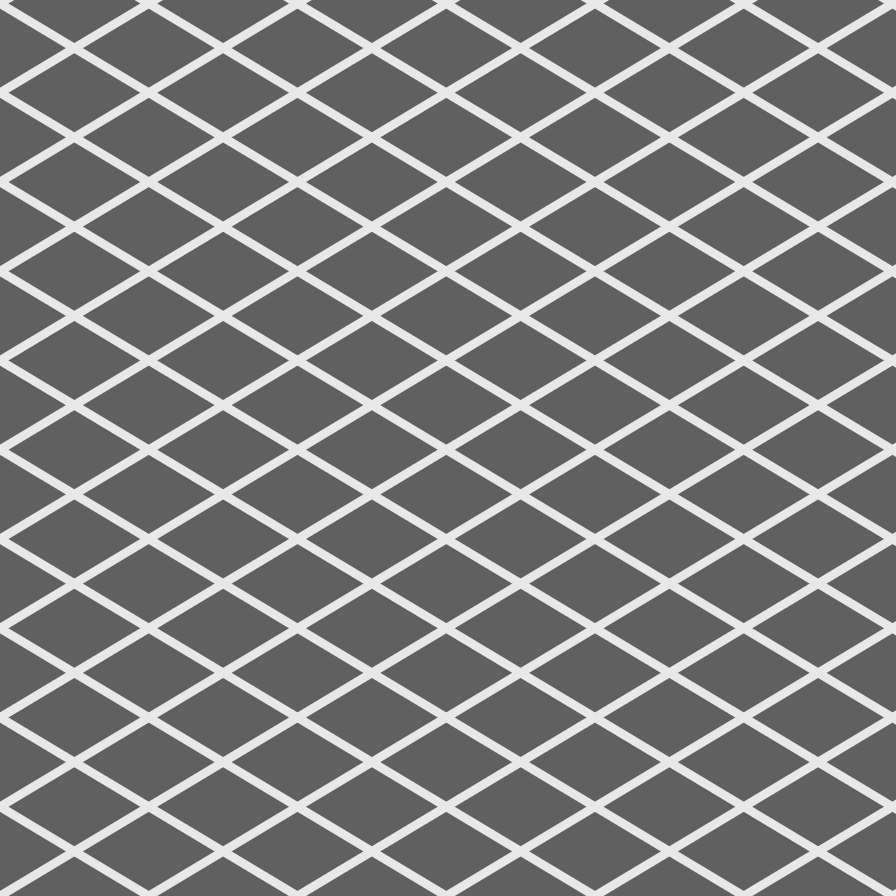
Reproduce this pattern procedurally as a Shadertoy shader.

```glsl
// Diamond lattice: two families of pale diagonal lines crossing on flat dark grey.

const vec2 CELL = vec2(85.0, 51.0) / 512.0;  // diamond width and height, in canvas units
const float LINE_WIDTH = 5.0 / 512.0;        // measured across the line
const vec3 GROUND_COLOR = vec3(0.378);
const vec3 LINE_COLOR = vec3(0.908);

// Distance to the nearest line of each diagonal family.
vec2 latticeDistance(vec2 p) {
    vec2 q = p / CELL;
    vec2 diagonals = vec2(q.x + q.y, q.x - q.y);
    float spacing = 1.0 / length(1.0 / CELL);
    return abs(fract(diagonals + 0.5) - 0.5) * spacing;
}

void mainImage(out vec4 fragColor, in vec2 fragCoord) {
    float canvasSize = min(iResolution.x, iResolution.y);
    vec2 p = fragCoord / canvasSize;

    // Edge coverage over one pixel
    vec2 edge = latticeDistance(p) - 0.5 * LINE_WIDTH;
    vec2 coverage = clamp(0.5 - edge * canvasSize, 0.0, 1.0);

    // Union of both families, so crossings stay flat
    float lattice = 1.0 - (1.0 - coverage.x) * (1.0 - coverage.y);
    fragColor = vec4(mix(GROUND_COLOR, LINE_COLOR, lattice), 1.0);
}
```
